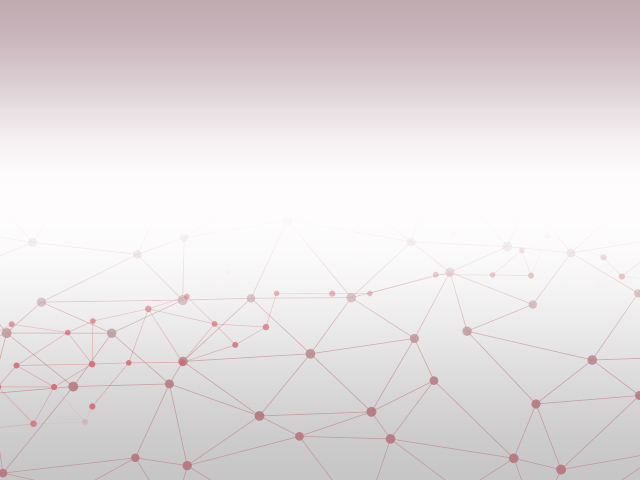
Write a WebGL 2 fragment shader that draws this background.

```glsl
#version 300 es
precision highp float;
// A plum-to-white-to-grey vertical gradient under two fading networks.
// Each network is a jittered, staggered lattice whose neighbours are linked:
// a wide rose mesh, and a fine red one confined to a rising band.
uniform vec2 u_resolution;
out vec4 fragColor;

const vec3 PLUM = vec3(0.755, 0.67, 0.695);
const vec3 WHITE = vec3(0.995, 0.99, 0.993);
const vec3 ROSE = vec3(0.71, 0.46, 0.48);
const vec3 ASH = vec3(0.76, 0.65, 0.66);
const vec3 RED = vec3(0.82, 0.40, 0.43);
const vec3 THREAD = vec3(0.73, 0.49, 0.51);

vec2 hash22(vec2 p) {
    vec3 q = fract(p.xyx * vec3(0.1031, 0.1030, 0.0973));
    q += dot(q, q.yzx + 33.33);
    return fract((q.xx + q.yz) * q.zy);
}

// Antialiased coverage of a shape from its distance
float cover(float dist, float size, float pixel) {
    return clamp((size - dist) / pixel + 0.5, 0.0, 1.0);
}

float segmentDistance(vec2 p, vec2 a, vec2 b) {
    vec2 ap = p - a, ab = b - a;
    return length(ap - ab * clamp(dot(ap, ab) / dot(ab, ab), 0.0, 1.0));
}

// Odd rows shift by half a cell, then every node is jittered
vec2 nodePosition(vec2 id, vec2 pitch, vec2 origin) {
    vec2 stagger = vec2(0.5 * mod(id.y, 2.0), 0.0);
    vec2 jitter = (hash22(id + 47.0) - 0.5) * vec2(0.55, 0.75);
    return origin + (id + stagger + jitter) * pitch;
}

// Membership of a band that climbs and narrows to the right
float bandWeight(vec2 p, float halfWidth) {
    float rise = smoothstep(0.0, 0.95, p.x);
    float limit = halfWidth * mix(1.0, 0.4, rise);
    float offset = abs(p.y - mix(0.22, 0.46, rise));
    return 1.0 - smoothstep(0.8 * limit, 1.2 * limit, offset);
}

// Returns link coverage in x and node coverage in y
vec2 network(vec2 p, vec2 pitch, vec2 origin, float radius, float band, float pixel) {
    vec2 base = floor((p - origin) / pitch);
    vec2 ink = vec2(0.0);
    for (int j = -2; j <= 2; j++) {
        for (int i = -2; i <= 2; i++) {
            vec2 id = base + vec2(i, j);
            vec2 a = nodePosition(id, pitch, origin);
            float weight = bandWeight(a, band);
            float size = radius * mix(0.9, 1.1, hash22(id + 11.0).x);
            ink.y = max(ink.y, weight * cover(length(p - a), size, pixel));

            // Link right, up-left and up-right
            float odd = mod(id.y, 2.0);
            for (int k = 0; k < 3; k++) {
                vec2 hop = k == 0 ? vec2(1.0, 0.0) : vec2(float(k) - 2.0 + odd, 1.0);
                vec2 b = nodePosition(id + hop, pitch, origin);
                float kept = step(0.12, hash22(id + float(k) * 19.0 + 83.0).y);
                float line = cover(segmentDistance(p, a, b), 0.0008, pixel);
                ink.x = max(ink.x, line * kept * weight * bandWeight(b, band));
            }
        }
    }
    return ink;
}

vec3 backdrop(float y) {
    float depth = 1.0 - y;
    vec3 color = mix(PLUM, WHITE, smoothstep(-0.02, 0.40, depth));
    return color - 0.22 * smoothstep(0.45, 1.05, depth);
}

void main() {
    vec2 p = gl_FragCoord.xy / u_resolution.y;
    float pixel = 1.0 / u_resolution.y;
    float fade = 1.0 - smoothstep(0.2, 0.59, p.y);

    vec2 wide = network(p, vec2(0.196, 0.113), vec2(0.041, 0.054), 0.0095, 9.0, pixel);
    vec2 fine = network(p, vec2(0.105, 0.078), vec2(0.01, 0.02), 0.0062, 0.12, pixel);

    vec3 color = backdrop(p.y);
    color = mix(color, THREAD, 0.62 * fade * wide.x);
    color = mix(color, RED, 0.42 * fade * fine.x);
    color = mix(color, mix(ROSE, ASH, smoothstep(0.1, 0.5, p.y)), 0.9 * fade * wide.y);
    color = mix(color, RED, 0.85 * fade * fine.y);
    fragColor = vec4(color, 1.0);
}
```
